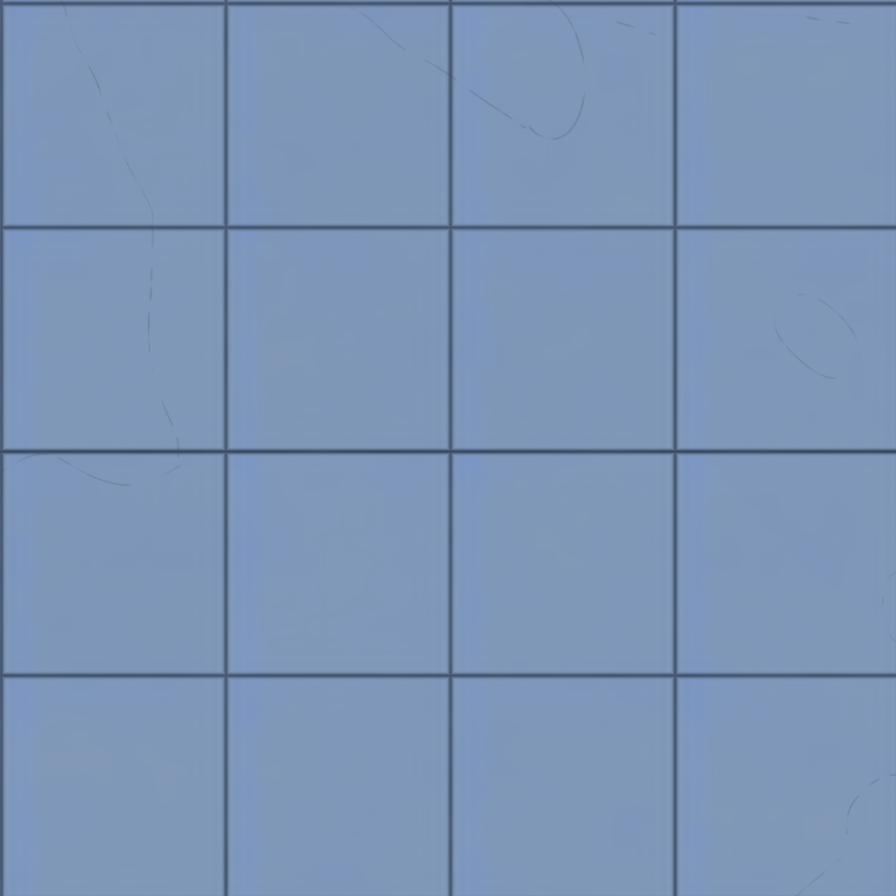
Give the GLSL for this pattern, as a Shadertoy shader.

```glsl
// Four by four square blue tiles with thin, soft, dark joints.
// Joints are periodic distances with a Gaussian profile; faint broken hairline
// cracks, cool edge tints and low-contrast blotches vary the surface.
#define TILES 4.0
#define GRID_SHIFT vec2(0.0015, -0.004)
#define JOINT_WIDTH 0.0027
#define CRACK_WIDTH 0.0011
#define CRACK_DEPTH 0.13
#define BLOTCH 0.016
#define FRINGE 0.014
#define TILE_COLOR vec3(0.498, 0.592, 0.722)
#define JOINT_COLOR vec3(0.215, 0.275, 0.365)
#define COOL_TINT vec3(-0.008, -0.002, 0.028)

float hash(vec2 p) {
    vec3 h = fract(vec3(p.xyx) * 0.1031);
    h += dot(h, h.yzx + 33.33);
    return fract((h.x + h.y) * h.z);
}

float noise(vec2 p) {
    vec2 i = floor(p), f = fract(p);
    f = f * f * (3.0 - 2.0 * f);
    return mix(mix(hash(i), hash(i + vec2(1, 0)), f.x),
               mix(hash(i + vec2(0, 1)), hash(i + vec2(1, 1)), f.x), f.y);
}

float segmentDist(vec2 p, vec2 a, vec2 b) {
    vec2 ab = b - a;
    return length(p - a - ab * clamp(dot(p - a, ab) / dot(ab, ab), 0.0, 1.0));
}

// Approximate distance to a rotated ellipse outline
float ellipseDist(vec2 p, vec2 center, vec2 radii, float angle) {
    float c = cos(angle), s = sin(angle);
    vec2 q = mat2(c, -s, s, c) * (p - center);
    float k = length(q / radii);
    return abs(k - 1.0) * k / max(length(q / (radii * radii)), 0.001);
}

float crackDist(vec2 p) {
    p += 0.007 * (vec2(noise(p * 22.0), noise(p * 22.0 + 41.0)) - 0.5);
    float t = 1.0 - p.y;

    // Long fracture running down the left side
    float x = 0.068 + 0.1 * min(t / 0.24, 1.0) + 0.03 * smoothstep(0.39, 0.5, t);
    float d = abs(p.x - x) * 0.93 + max(t - 0.51, 0.0);

    // Shallow wave crossing its lower end
    float wave = 0.475 + 0.016 * sin(p.x * 33.0);
    d = min(d, abs(p.y - wave) + max(p.x - 0.2, 0.0));

    // Upper hook and short chips
    d = min(d, segmentDist(p, vec2(0.39, 0.99), vec2(0.585, 0.86)));
    float hook = ellipseDist(p, vec2(0.61, 0.925), vec2(0.043, 0.078), 0.1);
    d = min(d, hook + max(0.59 - p.x, 0.0));
    d = min(d, segmentDist(p, vec2(0.69, 0.977), vec2(0.735, 0.962)));
    d = min(d, segmentDist(p, vec2(0.89, 0.982), vec2(0.95, 0.971)));

    // Loop and arcs along the right side
    d = min(d, ellipseDist(p, vec2(0.912, 0.625), vec2(0.055, 0.034), -0.8));
    d = min(d, ellipseDist(p, vec2(1.005, 0.32), vec2(0.022, 0.04), 0.0));
    float arc = ellipseDist(p, vec2(1.01, 0.075), vec2(0.064), 0.0);
    d = min(d, arc + max(0.07 - p.y, 0.0));
    return min(d, segmentDist(p, vec2(0.89, 0.0), vec2(0.94, 0.045)));
}

void mainImage(out vec4 fragColor, in vec2 fragCoord) {
    vec2 uv = fragCoord / iResolution.xy;
    float pixel = 1.0 / min(iResolution.x, iResolution.y);

    // Periodic grid, nearest joint and position inside a tile
    vec2 grid = (uv - GRID_SHIFT) * TILES / vec2(1.0027, 1.0);
    vec2 local = fract(grid);
    vec2 id = floor(grid);
    vec2 jointId = floor(grid + 0.5);
    vec2 dist = abs(fract(grid + 0.5) - 0.5) / TILES;

    // Surface blotches and small differences between tiles
    float cloud = noise(uv * 13.0) * 0.6 + noise(uv * 43.0) * 0.4 - 0.5;
    vec3 color = TILE_COLOR + BLOTCH * cloud * vec3(1.0, 0.7, -0.8);
    color += 0.006 * (hash(id + 7.0) - 0.5);

    // Cool tint beside the left and upper edges
    float leftBand = smoothstep(0.02, 0.05, local.x) * (1.0 - smoothstep(0.10, 0.19, local.x));
    float topBand = smoothstep(0.68, 1.0, local.y) * (1.0 - 0.6 * local.x);
    float patches = 0.45 + 0.8 * noise(uv * vec2(12.0, 31.0));
    color += COOL_TINT * patches * (leftBand + 0.45 * topBand);

    // Pale and dark fringes parallel to the joints
    vec2 fringe = -cos(dist * 470.0) * exp(-dist * 85.0) * smoothstep(0.003, 0.009, dist);
    color += FRINGE * (fringe.x + 0.5 * fringe.y);

    // Broken hairline cracks
    float crackWidth = max(CRACK_WIDTH, 0.7 * pixel);
    float crack = exp(-pow(crackDist(uv) / crackWidth, 2.0));
    float gaps = smoothstep(0.3, 0.65, noise(uv * 85.0));
    float fade = 0.35 + 0.65 * noise(uv * 9.0 + 17.0);
    color *= 1.0 - CRACK_DEPTH * crack * gaps * fade;

    // Joints: horizontal ones stronger, the central one strongest
    float jointWidth = max(JOINT_WIDTH, 0.7 * pixel);
    vec2 profile = exp(-dist * dist / (jointWidth * jointWidth));
    float central = 1.0 - step(0.5, abs(jointId.y - 0.5 * TILES));
    vec2 strength = vec2(0.76 + 0.06 * hash(vec2(jointId.x, 3.0)), 0.83 + 0.15 * central);
    strength *= 0.95 + 0.08 * noise(uv * 25.0);
    vec2 joint = profile * strength;
    color = mix(color, JOINT_COLOR, clamp(max(joint.x, joint.y), 0.0, 1.0));

    fragColor = vec4(color, 1.0);
}
```
